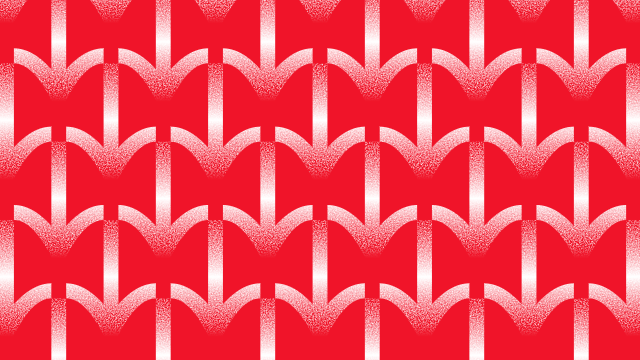
Reproduce this pattern procedurally as a Shadertoy shader.

```glsl
// Staggered rows of arrow-like sprouts in white, dissolving into red through fine grain.

const vec3 RED = vec3(0.94, 0.08, 0.16);
const vec3 WHITE = vec3(1.0);

// Lengths are fractions of the canvas height.
const vec2 PERIOD = vec2(0.2903, 0.4352);
const vec2 ANCHOR = vec2(0.1632, 0.8657);   // centre of one motif, level with its arm tops
const float STEM_HALF = 0.0206;
const float STEM_TOP = 0.176;
const float ARM_HALF = 0.5 * PERIOD.x - STEM_HALF;
const float ARM_RUN = ARM_HALF - STEM_HALF;
const float ARM_THICKNESS = 0.0417;
const float UPPER_SAG = 0.058;
const float LOWER_SAG = 0.102;
const float GLOW_Y = 0.018;                 // brightest level of the gradient
const float TIP_Y = -0.148;                 // level where the motif has faded out
const float GRAIN_FREQUENCY = 230.0;

vec2 hashDirection(vec2 cell) {
    vec3 q = fract(cell.xyx * vec3(0.1031, 0.1030, 0.0973));
    q += dot(q, q.yzx + 33.33);
    float angle = 6.2832 * fract((q.x + q.y) * q.z);
    return vec2(cos(angle), sin(angle));
}

float gradientNoise(vec2 p) {
    vec2 i = floor(p);
    vec2 f = p - i;
    vec2 u = f * f * f * (f * (f * 6.0 - 15.0) + 10.0);
    vec2 e = vec2(0.0, 1.0);
    float a = dot(hashDirection(i), f);
    float b = dot(hashDirection(i + e.yx), f - e.yx);
    float c = dot(hashDirection(i + e.xy), f - e.xy);
    float d = dot(hashDirection(i + e.yy), f - e.yy);
    return mix(mix(a, b, u.x), mix(c, d, u.x), u.y);
}

// Two turned layers keep the grain from lining up with the pixel grid.
float grainAt(vec2 p) {
    mat2 turn = mat2(0.8, 0.6, -0.6, 0.8);
    vec2 q = turn * p * GRAIN_FREQUENCY + 400.0;
    return gradientNoise(q) + 0.7 * gradientNoise(turn * q * 1.37 + 57.3);
}

// Signed distance above a parabola that sags from the arm end towards the stem.
float aboveArc(float y, float offset, float sag, float s) {
    float slope = 2.0 * sag * s / ARM_RUN;
    return (y + offset + sag * s * s) / length(vec2(1.0, slope));
}

float motifDistance(vec2 p) {
    float x = abs(p.x);
    float s = (ARM_HALF - x) / ARM_RUN;
    float upper = aboveArc(p.y, 0.0, UPPER_SAG, s);
    float lower = -aboveArc(p.y, ARM_THICKNESS, LOWER_SAG, s);
    float arms = max(max(upper, lower), x - ARM_HALF);
    float stem = max(x - STEM_HALF, max(p.y - STEM_TOP, -0.1 - p.y));
    return min(arms, stem);
}

// Whiteness rises down the stem, then falls away towards the tip.
float gradientTone(float y) {
    float stemTone = mix(1.0, 0.18, (y - GLOW_Y) / (STEM_TOP - GLOW_Y));
    float tipTone = (y - TIP_Y) / (GLOW_Y - TIP_Y);
    return clamp(min(stemTone, tipTone), 0.0, 1.0);
}

float motifTone(vec2 p, float grain, float pixel) {
    vec2 local = (fract(p / PERIOD + 0.5) - 0.5) * PERIOD;
    float tone = gradientTone(local.y);
    float strength = 0.95 * (1.0 - tone) * smoothstep(0.0, 0.25, tone);
    float speckled = clamp(tone + strength * grain, 0.0, 1.0);
    float coverage = clamp(0.5 - motifDistance(local) / pixel, 0.0, 1.0);
    return speckled * coverage;
}

void mainImage(out vec4 fragColor, in vec2 fragCoord) {
    float pixel = 1.0 / iResolution.y;
    vec2 p = fragCoord * pixel;
    float grain = grainAt(p);

    // Two interleaved lattices, half a period apart.
    float tone = 0.0;
    for (int layer = 0; layer < 2; layer++) {
        vec2 shift = ANCHOR + 0.5 * PERIOD * float(layer);
        tone = max(tone, motifTone(p - shift, grain, pixel));
    }
    fragColor = vec4(mix(RED, WHITE, tone), 1.0);
}
```
